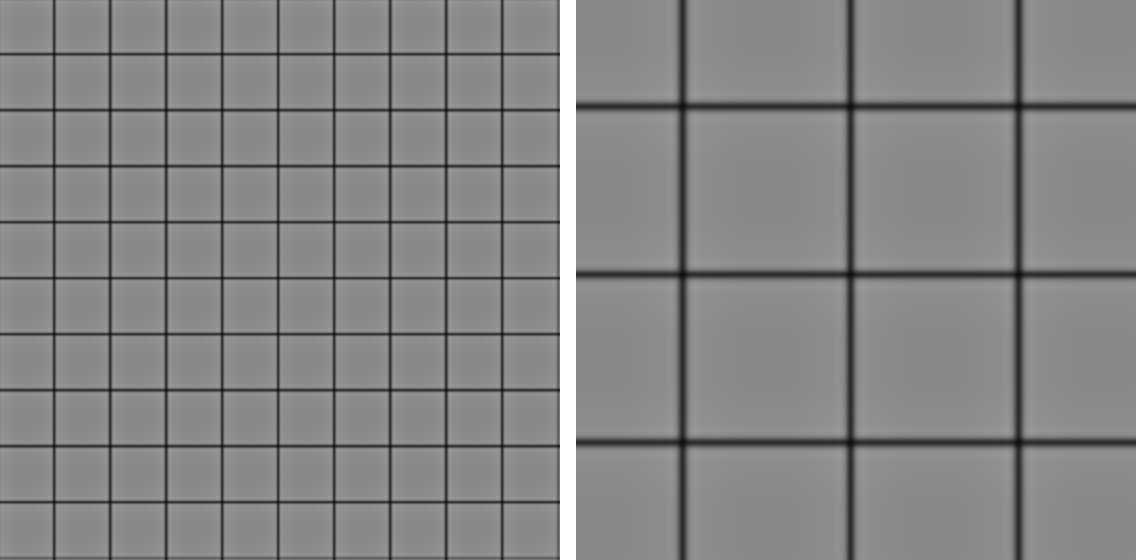
Left: the whole. Right: its middle third, enlarged.
Reproduce this pattern procedurally as a WebGL 1 fragment shader.

```glsl
precision highp float;

uniform vec2 u_resolution;

const float CELLS = 10.0;          // repeats across and down
const float LINE_SHIFT = 0.032;    // line offset from the cell border, in cells
const float LINE_SIGMA = 0.0196;   // line softness, in cells
const float LINE_DEPTH = 0.69;     // darkening at the line centre
const float SEAM_STRENGTH = 0.5;   // relative strength of the outermost line
const float WIDTH_VARIATION = 0.08;
const float VARIATION_PERIOD = 5.0;
const float HALO_OFFSET = 0.075;
const float HALO_WIDTH = 0.025;
const float HALO_GAIN = 0.018;
const float CENTER_TONE = 0.533;
const float EDGE_LIFT = 0.014;
const float TAU = 6.2831853;

// Darkness of the nearest soft line on one axis
float lineDarkness(float offset, float index, float pixel) {
  float phase = TAU * (index - 2.5) / VARIATION_PERIOD;
  float width = LINE_SIGMA * (1.0 + WIDTH_VARIATION * cos(phase));
  float variance = width * width + 0.09 * pixel * pixel;
  float coverage = width / sqrt(variance);
  float isSeam = 1.0 - step(0.5, mod(index + 0.25, CELLS));
  float strength = mix(1.0, SEAM_STRENGTH, isSeam);
  return LINE_DEPTH * strength * coverage * exp(-0.5 * offset * offset / variance);
}

// Pale rim beside a line plus a gentle lift towards the cell edges
float cellLight(float offset) {
  float d = abs(offset);
  float rim = (d - HALO_OFFSET) / HALO_WIDTH;
  float lift = 1.0 - smoothstep(0.1, 0.4, d);
  return HALO_GAIN * exp(-rim * rim) + EDGE_LIFT * lift;
}

void main() {
  vec2 uv = gl_FragCoord.xy / u_resolution;
  vec2 grid = vec2(uv.x, 1.0 - uv.y) * CELLS + LINE_SHIFT;
  vec2 index = floor(grid + 0.5);
  vec2 offset = grid - index;
  vec2 pixel = CELLS / u_resolution;

  // Cell surface
  float tone = CENTER_TONE + cellLight(offset.x) + cellLight(offset.y);

  // Crossing lines multiply, so intersections are darker
  tone *= 1.0 - lineDarkness(offset.x, index.x, pixel.x);
  tone *= 1.0 - lineDarkness(offset.y, index.y, pixel.y);

  gl_FragColor = vec4(vec3(tone), 1.0);
}
```
